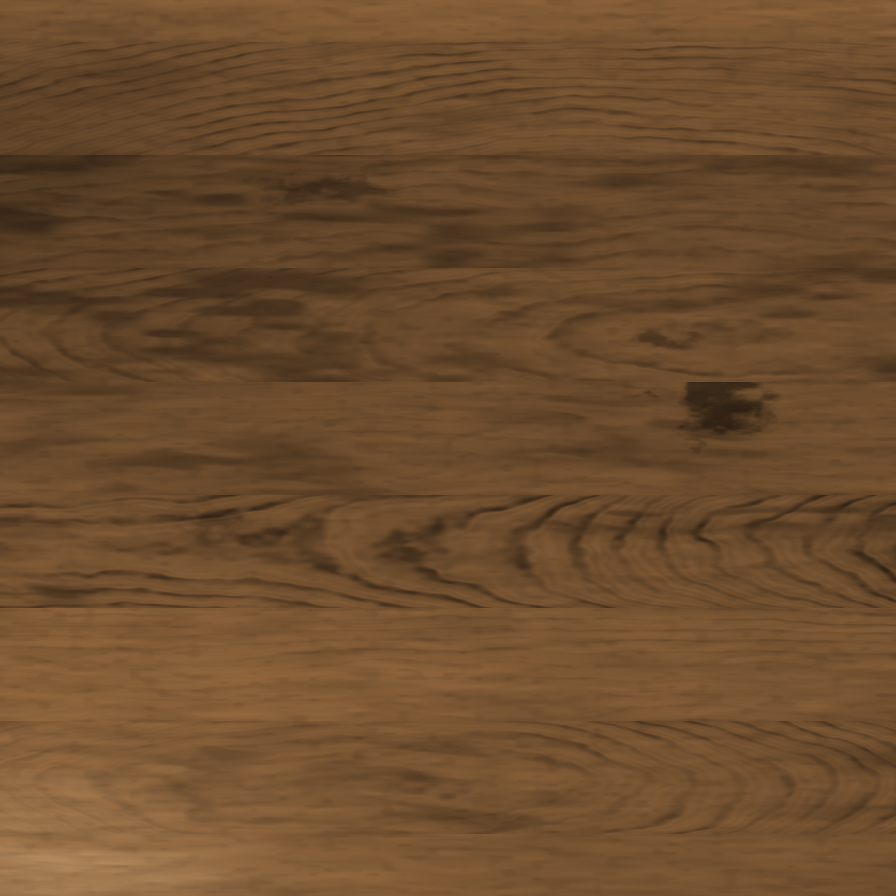
Give the GLSL for this texture, as a three.js fragment shader.

```glsl
// Brown oak planks laid in horizontal rows, lit by a soft glow from the lower left.
// Each row bends a ring phase into arches and cathedrals; stretched noise adds
// fibres, pores and stains, and a few ragged knots darken the boards.

varying vec2 vUv;

const vec3 WOOD = vec3(0.466, 0.327, 0.194);
const vec3 SHEEN = vec3(0.15, 0.145, 0.13);
const float PLANK_HEIGHT = 0.1263;
const float FIRST_SEAM = 0.069;
const float FIBRE_CONTRAST = 0.14;
const float THREAD_CONTRAST = 0.09;
const float PORE_DEPTH = 0.07;
const float SEAM_DEPTH = 0.07;
const float KNOT_DEPTH = 0.45;

struct Plank {
  float tone;    // overall brightness
  float ring;    // depth of the ring lines
  float centre;  // where the rings turn along the board
  float drift;   // ring spacing along the board
  float curve;   // bend of the rings across the board
  float tilt;    // straight grain lines across the board
  float stain;   // depth of the dark streaks
};

Plank plankStyle(float row) {
  if (row < 0.0) return Plank(0.97, 0.06, 0.5, 3.0, 1.0, 5.0, 0.06);
  if (row < 1.0) return Plank(0.98, 0.23, 0.43, 24.0, 8.0, 1.5, 0.14);
  if (row < 2.0) return Plank(1.04, 0.10, 0.6, 3.0, 1.0, 8.0, 0.06);
  if (row < 3.0) return Plank(0.98, 0.33, 0.05, 12.0, -8.0, 0.8, 0.26);
  if (row < 4.0) return Plank(0.95, 0.08, 0.3, 2.0, 1.0, 7.0, 0.22);
  if (row < 5.0) return Plank(0.96, 0.18, 0.97, 10.0, 8.0, 1.5, 0.30);
  if (row < 6.0) return Plank(0.92, 0.13, 0.6, 4.0, 2.0, 7.0, 0.30);
  if (row < 7.0) return Plank(1.00, 0.20, 0.72, 15.0, 2.0, 9.0, 0.10);
  return Plank(1.01, 0.06, 0.4, 3.0, 1.0, 6.0, 0.06);
}

float hash(vec2 p) {
  return fract(sin(dot(p, vec2(127.1, 311.7))) * 43758.5);
}

float noise(vec2 p) {
  vec2 i = floor(p), f = fract(p);
  f = f * f * (3.0 - 2.0 * f);
  return mix(mix(hash(i), hash(i + vec2(1, 0)), f.x),
             mix(hash(i + vec2(0, 1)), hash(i + vec2(1, 1)), f.x), f.y);
}

float fbm(vec2 p) {
  float sum = 0.0, weight = 0.53;
  for (int i = 0; i < 4; i++) {
    sum += weight * noise(p);
    p = p * 2.03 + 17.3;
    weight *= 0.5;
  }
  return sum;
}

// Soft falloff around a point, wider where spread is smaller
float glow(vec2 p, vec2 centre, vec2 spread) {
  vec2 d = (p - centre) * spread;
  return exp(-dot(d, d));
}

// Dark ring lines of uneven strength with faint thin lines between them
float ringLines(vec2 p, float across, float row, Plank plank) {
  float along = p.x - plank.centre;
  float warp = 1.3 * noise(vec2(p.x * 5.0, across * 2.0 + row * 9.0))
             + 0.5 * noise(vec2(p.x * 14.0, across * 5.0 + row * 23.0))
             + 0.2 * noise(vec2(p.x * 50.0, across * 16.0 + row * 31.0));
  float rings = plank.drift * along * along + plank.curve * across * across
              + plank.tilt * across + warp;
  float phase = fract(rings);
  float line = smoothstep(0.40, 0.82, phase) * (1.0 - smoothstep(0.82, 1.0, phase));
  float thin = 0.5 + 0.5 * sin(rings * 18.85);
  float patches = smoothstep(0.25, 0.75, noise(vec2(p.x * 8.0, p.y * 32.0) + row));
  float speckle = mix(0.5, 1.4, noise(vec2(p.x * 70.0, p.y * 160.0)));
  return (line * mix(0.3, 1.15, patches) + 0.22 * thin) * speckle;
}

// Dark patches made of bunched fine streaks
float stainStreaks(vec2 p, float row) {
  float patches = smoothstep(0.44, 0.70, fbm(vec2(p.x * 4.0, p.y * 24.0) + row * 5.0));
  float wander = 2.5 * noise(p * vec2(7.0, 12.0));
  float streaks = smoothstep(0.30, 0.80, noise(vec2(p.x * 16.0, p.y * 105.0 + wander)));
  return patches * (0.2 + streaks);
}

// Ragged blot with torn, stretched edges
float knot(vec2 p, vec2 centre, vec2 size) {
  float ragged = fbm(p * vec2(36.0, 75.0)) - 0.5;
  float d = length((p - centre) / size) + 2.0 * ragged;
  return 1.0 - smoothstep(0.2, 1.0, d);
}

void main() {
  vec2 p = vUv;
  float level = (p.y - FIRST_SEAM) / PLANK_HEIGHT;
  float row = floor(level);
  float across = level - row - 0.5;
  Plank plank = plankStyle(row);

  // Light across the floor
  float lamp = glow(p, vec2(0.0, 0.04), vec2(1.5, 3.0));
  float hot = glow(p, vec2(0.0, 0.01), vec2(3.8, 8.5));
  float light = 1.0 + 0.18 * lamp + 0.12 * smoothstep(0.9, 1.0, p.y)
              - 0.16 * glow(p, vec2(0.0, 0.8), vec2(3.4, 4.6));

  // Grain of the board
  float fibre = fbm(vec2(p.x * 8.0, p.y * 85.0) + row * 7.0) - 0.5;
  float thread = noise(vec2(p.x * 22.0, p.y * 190.0 + 3.0 * noise(p * 8.0))) - 0.5;
  float pores = smoothstep(0.55, 0.95, noise(vec2(p.x * 60.0, p.y * 210.0)));
  float rings = ringLines(p, across, row, plank) * (1.0 - 0.65 * lamp);
  float tone = plank.tone * (1.0 + FIBRE_CONTRAST * fibre + THREAD_CONTRAST * thread);
  tone *= 1.0 - plank.ring * rings;
  tone *= 1.0 - plank.stain * stainStreaks(p, row) * (1.0 - 0.5 * rings);
  tone *= 1.0 - PORE_DEPTH * pores;

  // Knots, the largest cut off by the seam above it
  float seamKnot = knot(p, vec2(0.80, 0.566), vec2(0.066, 0.052));
  float knots = row == 3.0 ? seamKnot : 0.0;
  knots = max(knots, 0.65 * knot(p, vec2(0.37, 0.79), vec2(0.08, 0.018)));
  knots = max(knots, 0.65 * knot(p, vec2(0.735, 0.622), vec2(0.036, 0.016)));
  knots = max(knots, 0.45 * knot(p, vec2(0.24, 0.415), vec2(0.06, 0.016)));
  tone *= 1.0 - KNOT_DEPTH * knots;

  // Seams, broken and faint
  float seam = 1.0 - smoothstep(0.005, 0.04, 0.5 - abs(across));
  tone *= 1.0 - SEAM_DEPTH * seam * noise(vec2(p.x * 9.0, row * 3.7));

  // Streaky sheen where the glow is strongest
  float streaks = 0.2 + 1.4 * fbm(vec2(p.x * 9.0 + p.y * 9.0, p.y * 90.0));
  gl_FragColor = vec4(WOOD * tone * light + SHEEN * hot * streaks, 1.0);
}
```
